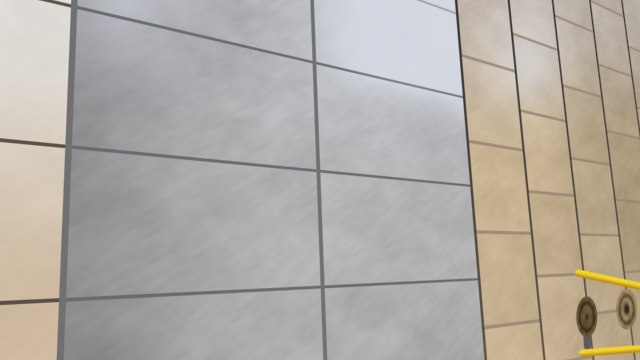
A Shadertoy shader for this texture:

```glsl
// Floor of large grey stone tiles between half-width, staggered beige tiles,
// seen obliquely: a homography maps the canvas to the floor plane, where joints,
// mottled stone and window glare are laid out. Yellow rails and discs lie on top.

float hash(vec2 p) {
    return fract(sin(dot(p, vec2(127.1, 311.7))) * 43758.5453);
}

float noise(vec2 p) {
    vec2 i = floor(p), f = fract(p);
    f = f * f * (3.0 - 2.0 * f);
    return mix(mix(hash(i), hash(i + vec2(1, 0)), f.x),
               mix(hash(i + vec2(0, 1)), hash(i + vec2(1, 1)), f.x), f.y);
}

// Cloudy stone mottling, centred on zero
float mottle(vec2 p) {
    float sum = 0.0, amp = 0.5;
    for (int i = 0; i < 5; i++) {
        sum += amp * (noise(p) - 0.5);
        p = mat2(1.6, 1.2, -1.2, 1.6) * p + 7.3;
        amp *= 0.55;
    }
    return sum;
}

float segment(vec2 p, vec2 a, vec2 b) {
    vec2 ab = b - a;
    return length(p - a - ab * clamp(dot(p - a, ab) / dot(ab, ab), 0.0, 1.0));
}

vec3 greyStone(vec2 view, vec2 floorPos, float cloud) {
    float tone = mix(0.57, 0.705, smoothstep(0.15, 0.8, view.x));
    tone += 0.11 * cloud - 0.03 * smoothstep(0.5, 1.0, view.y);
    vec3 color = tone * vec3(1.0, 1.0, 1.0 + 0.025 * (1.0 - view.y));
    float glare = exp(-4.0 * max(floorPos.y, 0.0)) * smoothstep(0.7, 1.35, floorPos.x);
    glare += 0.6 * exp(-dot(view - vec2(0.33, 0.0), view - vec2(0.33, 0.0)) * 30.0);
    return mix(color, vec3(0.85, 0.87, 0.91), 0.85 * min(glare, 1.0));
}

vec3 beigeStone(vec2 view, float cloud, float tileTone) {
    if (view.x < 0.5) {
        vec3 cream = mix(vec3(0.88, 0.87, 0.85), vec3(0.81, 0.73, 0.63), smoothstep(0.0, 0.9, view.y));
        return cream + 0.05 * cloud;
    }
    vec3 color = mix(vec3(0.79, 0.75, 0.71), vec3(0.78, 0.70, 0.57), smoothstep(0.0, 0.45, view.y));
    color *= mix(1.0, 0.89, smoothstep(1.4, 1.78, view.x));
    color += 0.05 * (tileTone - 0.5) + 0.09 * cloud;
    vec2 g = (view - vec2(1.46, 0.17)) / vec2(0.11, 0.13);
    return mix(color, vec3(0.86, 0.86, 0.87), 0.65 * exp(-dot(g, g)));
}

void mainImage(out vec4 fragColor, in vec2 fragCoord) {
    // View units: canvas heights, measured down from the top left
    vec2 view = vec2(fragCoord.x, iResolution.y - fragCoord.y) / iResolution.y;
    float px = 1.0 / iResolution.y;

    // Floor plane: one unit is one grey tile
    mat3 floorToView = mat3(0.9315, 0.2081, 0.3024,
                            -0.0236, 0.3716, -0.0429,
                            0.2060, 0.0185, 1.0);
    vec3 h = inverse(floorToView) * vec3(view, 1.0);
    vec2 floorPos = h.xy / h.z;
    vec2 aa = fwidth(floorPos) * 0.8;

    // Tile layout: alternate beige columns shift by half a tile
    bool grey = floorPos.x > 0.0 && floorPos.x < 2.0;
    vec2 size = vec2(grey ? 1.0 : 0.5, 1.0);
    vec2 grid = floorPos / size;
    if (!grey) grid.y += 0.5 * mod(floor(grid.x) + 1.0, 2.0);
    vec2 tile = floor(grid);
    vec2 edge = (0.5 - abs(fract(grid) - 0.5)) * size;

    // Stone
    float cloud = mottle(floorPos * vec2(5.0, 3.5) + 17.0 * hash(tile));
    cloud += 0.25 * (noise(mat2(9.0, 30.0, -7.0, 24.0) * floorPos) - 0.5);
    vec3 color = grey ? greyStone(view, floorPos, cloud)
                      : beigeStone(view, cloud, hash(tile + 3.0));

    // Joints
    bool right = floorPos.x > 1.9;
    vec3 acrossJoint = grey ? vec3(0.42) : right ? vec3(0.60, 0.53, 0.45) : vec3(0.30, 0.26, 0.23);
    acrossJoint = mix(acrossJoint, color, grey ? 0.5 * smoothstep(1.0, 1.6, floorPos.x) * smoothstep(0.4, 0.0, view.y) : 0.1);
    vec3 alongJoint = right ? mix(vec3(0.2), vec3(0.38, 0.33, 0.28), view.y) : vec3(0.44);
    float acrossWidth = !grey && right ? 0.018 : 0.012;
    color = mix(color, acrossJoint, 1.0 - smoothstep(acrossWidth - aa.y, acrossWidth + aa.y, edge.y));
    color = mix(color, alongJoint, 1.0 - smoothstep(0.010 - aa.x, 0.010 + aa.x, edge.x));

    // Brown discs with a worn rim and dark hub, on a short stem
    float stem = segment(view, vec2(1.63, 0.92), vec2(1.632, 0.962)) - 0.010;
    color = mix(color, vec3(0.36, 0.35, 0.34), 1.0 - smoothstep(-px, px, stem));
    for (int i = 0; i < 2; i++) {
        float k = float(i);
        vec2 d = (view - mix(vec2(1.630, 0.880), vec2(1.741, 0.859), k)) / vec2(0.029, 0.056);
        float r = length(d);
        vec3 disc = mix(vec3(0.40, 0.32, 0.21), vec3(0.57, 0.48, 0.34), k);
        disc *= 0.85 + 0.3 * noise(d * 4.0 + k * 9.0);
        disc *= 1.0 - 0.4 * smoothstep(0.2, 0.0, abs(r - 0.68));
        disc = mix(vec3(0.20, 0.16, 0.12), disc, smoothstep(0.1, 0.4, r + 0.15 * (1.0 - k)));
        color = mix(color, disc, 1.0 - smoothstep(1.0 - 25.0 * px, 1.0 + 25.0 * px, r));
    }

    // Yellow rails, shaded on their underside
    for (int i = 0; i < 2; i++) {
        float k = float(i);
        vec2 a = mix(vec2(1.608, 0.759), vec2(1.618, 0.981), k);
        vec2 b = mix(vec2(1.81, 0.802), vec2(1.81, 0.966), k);
        float rail = segment(view, a, b) - 0.010;
        float under = view.y - mix(a.y, b.y, (view.x - a.x) / (b.x - a.x));
        vec3 yellow = mix(vec3(0.95, 0.83, 0.18), vec3(0.74, 0.55, 0.06), smoothstep(-0.004, 0.01, under));
        color = mix(color, yellow, 1.0 - smoothstep(-px, px, rail));
    }

    fragColor = vec4(clamp(color, 0.0, 1.0), 1.0);
}
```
